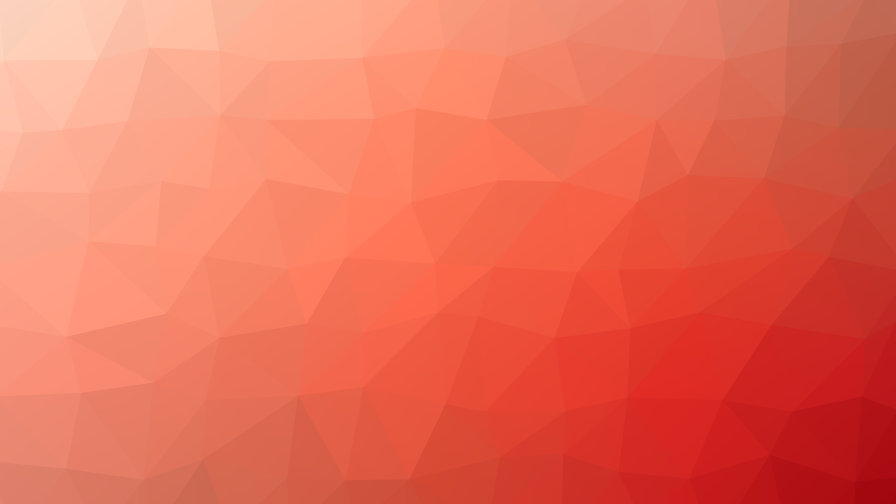
This background is drawn by a WebGL 2 fragment shader. Its source:

```glsl
#version 300 es
precision highp float;

uniform vec2 u_resolution;
out vec4 fragColor;

const float CELLS_PER_HEIGHT = 7.2;
const vec2 GRID_OFFSET = vec2(0.1, 0.53);
const vec2 JITTER = vec2(0.62, 0.46);
const float DIAGONAL_BIAS = 0.15;
const float FLATNESS = 0.72;
const float TONE_VARIATION = 0.045;

float hash(vec2 p) {
  return fract(sin(dot(p, vec2(127.1, 311.7))) * 43758.5453);
}

// Mesh corner: a grid point moved by a random amount
vec2 meshPoint(vec2 id) {
  vec2 r = vec2(hash(id), hash(id + 37.2));
  return id + (r - 0.5) * JITTER;
}

// Five evenly spaced colour stops
vec3 ramp(vec3 a, vec3 b, vec3 c, vec3 d, vec3 e, float t) {
  float s = t * 4.0;
  vec3 color = mix(a, b, clamp(s, 0.0, 1.0));
  color = mix(color, c, clamp(s - 1.0, 0.0, 1.0));
  color = mix(color, d, clamp(s - 2.0, 0.0, 1.0));
  return mix(color, e, clamp(s - 3.0, 0.0, 1.0));
}

// Smooth colour field, pale peach at upper left to deep red at lower right
vec3 colorField(vec2 uv) {
  vec3 top = ramp(vec3(1.0, 0.86, 0.78), vec3(1.0, 0.73, 0.62),
    vec3(1.0, 0.62, 0.50), vec3(0.91, 0.52, 0.43), vec3(0.74, 0.41, 0.33), uv.x);
  vec3 upper = ramp(vec3(1.0, 0.74, 0.65), vec3(1.0, 0.62, 0.51),
    vec3(1.0, 0.51, 0.38), vec3(0.91, 0.42, 0.32), vec3(0.74, 0.33, 0.24), uv.x);
  vec3 middle = ramp(vec3(1.0, 0.65, 0.55), vec3(1.0, 0.56, 0.44),
    vec3(0.99, 0.42, 0.30), vec3(0.93, 0.29, 0.20), vec3(0.77, 0.22, 0.17), uv.x);
  vec3 lower = ramp(vec3(0.97, 0.57, 0.48), vec3(0.93, 0.46, 0.36),
    vec3(0.93, 0.32, 0.23), vec3(0.87, 0.17, 0.14), vec3(0.74, 0.09, 0.11), uv.x);
  vec3 bottom = ramp(vec3(0.88, 0.51, 0.43), vec3(0.81, 0.40, 0.31),
    vec3(0.82, 0.28, 0.20), vec3(0.80, 0.12, 0.12), vec3(0.62, 0.02, 0.05), uv.x);
  return ramp(bottom, lower, middle, upper, top, uv.y);
}

vec2 gridToCanvas(vec2 p, float aspect) {
  return (p + GRID_OFFSET) / (CELLS_PER_HEIGHT * vec2(aspect, 1.0));
}

// Distance outside the line from a to b, counterclockwise winding
float edgeDistance(vec2 p, vec2 a, vec2 b) {
  vec2 edge = b - a;
  return dot(p - a, normalize(vec2(edge.y, -edge.x)));
}

// Facet colour in rgb, weighted by its smooth coverage in alpha
vec4 facet(vec2 p, vec2 a, vec2 b, vec2 c, float pixel, float aspect) {
  float dist = max(edgeDistance(p, a, b),
    max(edgeDistance(p, b, c), edgeDistance(p, c, a)));
  float coverage = clamp(0.5 - dist / pixel, 0.0, 1.0);
  if (coverage <= 0.0) return vec4(0.0);
  vec2 center = (a + b + c) / 3.0;
  vec3 color = colorField(gridToCanvas(mix(p, center, FLATNESS), aspect));
  color *= 1.0 + (hash(center) - 0.5) * TONE_VARIATION;
  return vec4(color, 1.0) * coverage;
}

// Split one quad along its shorter diagonal, favouring the rising one
vec4 quadFacets(vec2 p, vec2 id, float pixel, float aspect) {
  vec2 a = meshPoint(id);
  vec2 b = meshPoint(id + vec2(1.0, 0.0));
  vec2 c = meshPoint(id + vec2(1.0, 1.0));
  vec2 d = meshPoint(id + vec2(0.0, 1.0));
  if (distance(a, c) < distance(b, d) + DIAGONAL_BIAS) {
    return facet(p, a, b, c, pixel, aspect) + facet(p, a, c, d, pixel, aspect);
  }
  return facet(p, a, b, d, pixel, aspect) + facet(p, b, c, d, pixel, aspect);
}

void main() {
  float aspect = u_resolution.x / u_resolution.y;
  float pixel = CELLS_PER_HEIGHT / u_resolution.y;
  vec2 p = gl_FragCoord.xy * pixel - GRID_OFFSET;

  // Faint base keeps the field visible wherever facets leave a gap
  vec4 sum = vec4(colorField(gridToCanvas(p, aspect)), 1.0) * 0.001;
  for (int y = -1; y <= 1; y++) {
    for (int x = -1; x <= 1; x++) {
      sum += quadFacets(p, floor(p) + vec2(x, y), pixel, aspect);
    }
  }
  fragColor = vec4(clamp(sum.rgb / sum.a, 0.0, 1.0), 1.0);
}
```
